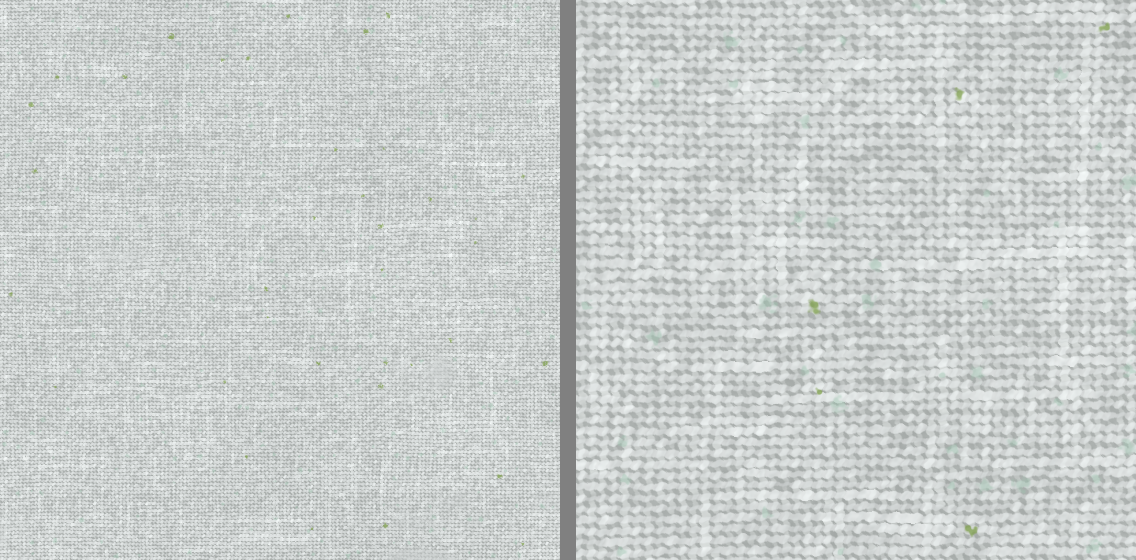
Left: the whole. Right: its middle third, enlarged.
Write a WebGL 1 fragment shader that draws this texture.

```glsl
precision highp float;
uniform vec2 u_resolution;

#define WARP_COUNT 150.0
#define WEFT_COUNT 152.0
#define WARP_HALF_WIDTH 0.25
#define WEFT_HALF_WIDTH 0.29
#define WOBBLE 0.004
#define SLANT 0.11
#define SLUB_GLOW 0.05
#define FUZZ 0.09
#define WORN_FADE 0.6
#define GREEN_SHARE 0.075
#define TEAL_SHARE 0.16

const vec3 GAP = vec3(0.668, 0.688, 0.680);
const vec3 WARP = vec3(0.772, 0.790, 0.783);
const vec3 WEFT = vec3(0.815, 0.829, 0.827);
const vec3 CROSSING = vec3(0.850, 0.868, 0.866);
const vec3 FLAT_CLOTH = vec3(0.795, 0.812, 0.810);
const vec3 GREEN = vec3(0.50, 0.63, 0.30);
const vec3 TEAL = vec3(0.62, 0.77, 0.69);
const vec3 LINT = vec3(0.95, 0.965, 0.96);

float hash(vec2 p) {
  vec3 q = fract(vec3(p.xyx) * 0.1031);
  q += dot(q, q.yzx + 33.33);
  return fract((q.x + q.y) * q.z);
}

float noise(vec2 p) {
  vec2 cell = floor(p);
  vec2 f = fract(p);
  f = f * f * (3.0 - 2.0 * f);
  float low = mix(hash(cell), hash(cell + vec2(1.0, 0.0)), f.x);
  float high = mix(hash(cell + vec2(0.0, 1.0)), hash(cell + 1.0), f.x);
  return mix(low, high, f.y);
}

// One family of parallel threads: x is coverage, y is a brightness offset.
vec2 threads(float across, float along, float halfWidth, float seed, float blur) {
  float lane = floor(across) + seed;
  float grain = noise(vec2(along * 1.7, lane)) - 0.5;
  float drift = noise(vec2(along * 0.8, lane + 400.0)) - 0.5;
  float slub = smoothstep(0.70, 1.0, noise(vec2(along * 0.075, lane + 800.0)));
  float character = hash(vec2(lane, 7.0)) - 0.5;
  float offset = fract(across) - 0.5 + 0.2 * drift;
  float width = halfWidth + 0.09 * slub + 0.22 * grain + 0.07 * character;
  float coverage = smoothstep(-blur, blur, width - abs(offset));
  float tone = SLUB_GLOW * slub + FUZZ * grain + 0.02 * character;
  return vec2(coverage, tone);
}

// Scattered irregular specks, at most one in each cell.
float flecks(vec2 p, float cells, float share, float radius, float seed) {
  vec2 cell = floor(p * cells);
  vec2 key = cell + seed;
  vec2 centre = cell + 0.3 + 0.4 * vec2(hash(key + 11.0), hash(key + 23.0));
  float size = radius * mix(0.5, 1.2, hash(key + 37.0));
  float ragged = 1.5 * (noise(p * 420.0 + seed) - 0.5);
  float distanceToFleck = length(p - centre / cells) / size + ragged;
  float soft = 0.4 + 0.5 / (size * u_resolution.y);
  float shape = 1.0 - smoothstep(1.0 - soft, 1.0 + soft, distanceToFleck);
  return shape * step(hash(key), share);
}

void main() {
  vec2 uv = gl_FragCoord.xy / u_resolution.y;

  // Gentle distortion of the cloth
  vec2 bend = vec2(noise(uv * 9.0 + 31.0), noise(uv * 9.0 + 67.0)) - 0.5;
  vec2 ripple = vec2(noise(uv * 34.0 + 13.0), noise(uv * 34.0 + 91.0)) - 0.5;
  vec2 cloth = uv + WOBBLE * (bend + 0.35 * ripple);
  vec2 weave = cloth * vec2(WARP_COUNT, WEFT_COUNT);
  vec2 blur = max(vec2(0.1), 0.55 * vec2(WARP_COUNT, WEFT_COUNT) / u_resolution.y);

  // Twisted yarn leans between the threads that it crosses
  weave += SLANT * vec2(1.0, 0.5) * sin(6.28318 * weave.yx);

  // Plain weave: the upper thread swells where it passes over
  float over = 0.5 * cos(3.14159 * (floor(weave.x) + floor(weave.y)));
  vec2 warp = threads(weave.x, weave.y, WARP_HALF_WIDTH - 0.06 * over, 100.0, blur.x);
  vec2 weft = threads(weave.y, weave.x, WEFT_HALF_WIDTH + 0.06 * over, 2100.0, blur.y);
  vec3 color = mix(GAP, WARP + warp.y, warp.x);
  color = mix(color, WEFT + weft.y, weft.x);
  vec3 crossing = CROSSING + 0.02 * over + 0.6 * (warp.y + weft.y);
  color = mix(color, crossing, warp.x * weft.x);

  // Smooth worn patches and slow changes of light
  float patches = noise(uv * vec2(4.0, 9.0) + 5.0) + 0.25 * noise(uv * 28.0);
  float worn = smoothstep(0.94, 1.12, patches);
  color = mix(color, FLAT_CLOTH, WORN_FADE * worn);
  color += 0.02 * (noise(uv * 6.0 + 43.0) - 0.5);
  color += 0.04 * (noise(uv * 420.0) - 0.5);

  // Coloured fibres and pale lint caught in the threads
  float teal = flecks(uv, 46.0, TEAL_SHARE, 0.0034, 300.0);
  float green = flecks(uv, 24.0, GREEN_SHARE, 0.0034, 500.0);
  float lint = flecks(uv, 14.0, 0.06, 0.0034, 700.0);
  color = mix(color, TEAL, 0.45 * teal);
  color = mix(color, GREEN, 0.75 * green);
  color = mix(color, LINT, 0.85 * lint);

  gl_FragColor = vec4(clamp(color, 0.0, 1.0), 1.0);
}
```
